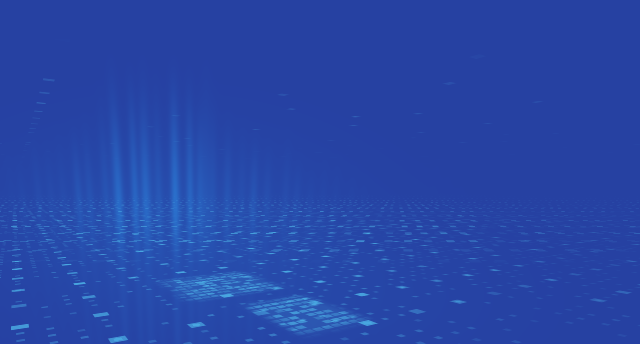
Give the GLSL for this background, as a WebGL 1 fragment shader.

```glsl
precision highp float;
uniform vec2 u_resolution;

#define ASPECT 0.539
#define HORIZON 0.245
#define FOCAL 0.684
#define GRID vec2(0.68, 0.525)
#define GRID_SHIFT vec2(0.40, 0.04)
#define TURN vec2(0.574, 0.819)
#define STRIPES 43.0
#define BASE_COLOR vec3(0.148, 0.253, 0.635)
#define BEAM_COLOR vec3(0.165, 0.45, 0.81)
#define TILE_COLOR vec3(0.29, 0.67, 0.89)

float hash(vec2 p) {
  vec3 q = fract(vec3(p.xyx) * vec3(0.1031, 0.1030, 0.0973));
  q += dot(q, q.yzx + 33.33);
  return fract((q.x + q.y) * q.z);
}

float bell(float x) {
  return exp(-x * x);
}

// Box-filtered coverage of a rectangle
float cover(vec2 p, vec2 halfSize, vec2 blur) {
  vec2 span = min(p + 0.5 * blur, halfSize) - max(p - 0.5 * blur, -halfSize);
  span = max(span, 0.0) / blur;
  return span.x * span.y;
}

// Turned ground coordinates at a given depth below the horizon
vec2 ground(float x, float depth) {
  vec2 w = vec2(x - 0.5, FOCAL) / depth;
  return vec2(dot(w, vec2(-TURN.x, TURN.y)), dot(w, TURN.yx));
}

// Randomly lit tiles on a regular grid
float tiles(vec2 g, vec2 cell, float size, float chance, vec2 blur) {
  vec2 id = floor(g / cell + 0.5);
  float lit = step(hash(id + 71.0), chance) * mix(0.45, 1.0, hash(id + 19.0));
  return lit * cover(g - id * cell, vec2(size), blur);
}

// Soft-edged square region on the ground
float patchMask(vec2 g, vec2 center, vec2 halfSize) {
  vec2 m = 1.0 - smoothstep(halfSize * 0.65, halfSize * 1.15, abs(g - center));
  return m.x * m.y;
}

// Narrow dashes fanning out just below the horizon
float farDashes(vec2 p, float depth, float px) {
  vec2 scale = vec2(0.42, 0.16);
  vec2 q = vec2((p.x - 0.62) / depth, log(depth)) / scale;
  vec2 id = floor(q);
  vec2 f = (fract(q) - 0.5) * scale;
  f.x += (hash(id + 7.0) - 0.5) * 0.12;
  float d = cover(f, vec2(0.075, 0.018), vec2(px / depth) * 1.1);
  float fade = smoothstep(0.008, 0.03, depth) * (1.0 - smoothstep(0.07, 0.13, depth));
  return d * fade * mix(0.1, 0.75, hash(id + 43.0));
}

// Light curtains, leaning slightly inward toward the floor
float beams(vec2 p) {
  float drop = (0.461 - p.y) / 0.286;
  float x = 0.32 + (p.x - 0.32) / (1.0 - 0.1 * drop);
  float foot = smoothstep(0.11, 0.23, p.y);
  float sum = 0.0;
  for (int i = -1; i <= 1; i++) {
    float id = floor(x * STRIPES) + float(i);
    float center = (id + 0.3 + 0.4 * hash(vec2(id, 3.0))) / STRIPES;
    float away = abs(center - 0.24);
    float top = 0.49 - 0.55 * away - 0.06 * hash(vec2(id, 11.0));
    float rise = 1.0 - smoothstep(0.20, top, p.y);
    float power = mix(0.2, 0.6, hash(vec2(id, 29.0)));
    power *= 0.9 * bell(away / 0.17) + 0.13 * bell((center - 0.42) / 0.18);
    sum += power * rise * bell((x - center) / 0.0065);
  }
  // Four stronger columns
  for (int i = 0; i < 4; i++) {
    float k = float(i);
    float center = 0.172 + 0.05 * k;
    float rise = 1.0 - smoothstep(0.19, 0.48, p.y);
    sum += (0.45 - 0.08 * k) * rise * bell((x - center) / 0.008);
  }
  float reflection = 0.18 * (1.0 - smoothstep(0.1, 0.25, p.y));
  return sum * (foot + reflection);
}

void main() {
  vec2 p = gl_FragCoord.xy / u_resolution * vec2(1.0, ASPECT);
  float px = 1.0 / u_resolution.x;
  float side = HORIZON - p.y;
  float depth = max(abs(side), 0.004);
  vec2 g = ground(p.x, depth);
  vec2 blur = 0.7 * px / depth * (TURN + abs(g));
  float leftLight = mix(1.0, 0.38, smoothstep(0.5, 0.9, p.x));

  // Ambient haze and curtains
  float haze = 0.24 * bell((p.x - 0.25) / 0.25) * bell((p.y - 0.19) / 0.13);
  haze += 0.10 * bell((p.x - 0.48) / 0.28) * bell((p.y - 0.07) / 0.12);
  vec3 color = mix(BASE_COLOR, BEAM_COLOR, clamp(haze + beams(p), 0.0, 0.9));

  float glow;
  if (side > 0.0) {
    // Floor: large tiles, small tiles, far dashes and two dense patches
    vec2 f = g - GRID_SHIFT;
    glow = 0.95 * tiles(f, GRID, 0.052, 0.9, blur);
    glow += 0.5 * tiles(f, GRID / vec2(4.0, 3.0), 0.023, 0.5, blur);
    glow *= smoothstep(0.01, 0.05, depth);
    glow += farDashes(p, depth, px);
    float dense = patchMask(g, vec2(4.3, 1.74), vec2(0.55, 0.5));
    dense += patchMask(g, vec2(2.95, 1.9), vec2(0.5, 0.33));
    float weave = tiles(g, vec2(0.11, 0.08), 0.034, 0.85, blur);
    glow += dense * (0.16 + 0.65 * weave);
    glow *= leftLight;
  } else {
    // Air: sparse tiles with one fuller row at the left
    vec2 c = g - vec2(0.0, 0.27);
    float row = 1.0 - step(0.5, abs(c.y / GRID.y));
    glow = tiles(c, GRID, 0.045, mix(0.13, 0.8, row), blur);
    glow *= 0.32 * leftLight * smoothstep(0.02, 0.09, depth);
    glow *= 1.0 - smoothstep(0.17, 0.24, depth);
  }
  color = mix(color, TILE_COLOR, clamp(glow, 0.0, 0.95));
  gl_FragColor = vec4(color, 1.0);
}
```
